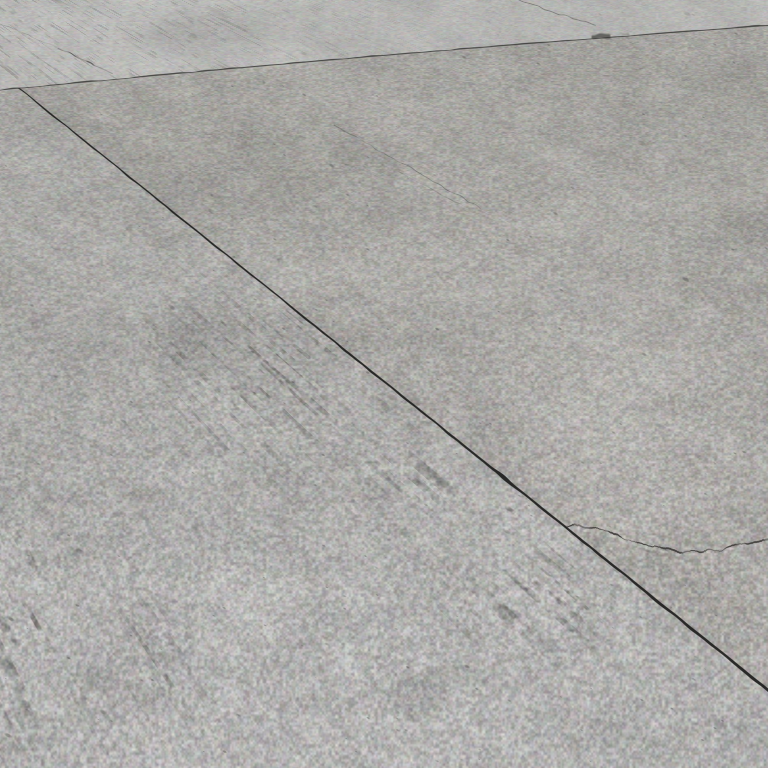
This texture is drawn by a Shadertoy shader. Its source:

```glsl
// Weathered concrete slabs in perspective, with dark joints, cracks and brushed streaks.

float hash(vec2 p) {
    vec3 q = fract(vec3(p.xyx) * 0.1031);
    q += dot(q, q.yzx + 33.33);
    return fract((q.x + q.y) * q.z);
}

float noise(vec2 p) {
    vec2 i = floor(p), f = fract(p);
    f = f * f * (3.0 - 2.0 * f);
    return mix(mix(hash(i), hash(i + vec2(1, 0)), f.x),
               mix(hash(i + vec2(0, 1)), hash(i + vec2(1, 1)), f.x), f.y);
}

float fbm(vec2 p) {
    float sum = 0.0, amp = 0.5;
    for (int i = 0; i < 5; i++) {
        sum += amp * noise(p);
        p = mat2(1.6, 1.2, -1.2, 1.6) * p + 7.3;
        amp *= 0.5;
    }
    return sum;
}

// Soft elliptical spot, 1 at its centre
float spot(vec2 p, vec2 centre, vec2 size) {
    vec2 q = (p - centre) / size;
    return exp(-dot(q, q));
}

float stroke(float dist, float halfWidth, float px) {
    return 1.0 - smoothstep(halfWidth - px, halfWidth + px, abs(dist));
}

float segment(vec2 p, vec2 a, vec2 b) {
    vec2 d = b - a;
    return length(p - a - d * clamp(dot(p - a, d) / dot(d, d), 0.0, 1.0));
}

// Scattered pits: at most one small ragged ellipse per cell
float pits(vec2 p, float cells, float share, float px) {
    vec2 g = p * cells, id = floor(g);
    vec2 d = fract(g) - 0.3 - 0.4 * vec2(hash(id + 3.1), hash(id + 8.7));
    d.y = d.y * 1.7 + d.x * 0.6;
    float radius = 0.05 + 0.12 * hash(id + 5.2);
    float edge = 0.04 + px * cells;
    return step(1.0 - share, hash(id)) * (1.0 - smoothstep(radius - edge, radius + edge, length(d)));
}

void mainImage(out vec4 fragColor, in vec2 fragCoord) {
    vec2 p = fragCoord / iResolution.xy;
    float px = 0.7 / iResolution.y;
    float wobble = noise(p * 60.0) - 0.5;

    // Ground plane: lanes run towards a vanishing point beyond the upper left
    float depth = 1.467 - p.y;
    vec2 ground = vec2((p.x + 0.7) / depth, 1.0 / depth);

    // Slab regions
    float backLine = p.y - 0.883 - 0.084 * p.x - 0.003 * sin(3.14 * p.x) - 0.001 * wobble;
    float laneLine = (p.y - 0.905 + 0.8035 * p.x + 0.0014 * wobble) * 0.78;
    float back = smoothstep(-px, px, backLine);
    float right = smoothstep(-px, px, laneLine) * (1.0 - back);

    // Base tone of each slab
    vec3 col = mix(vec3(0.66, 0.657, 0.645), vec3(0.697, 0.694, 0.69), smoothstep(0.8, 0.0, p.y));
    vec3 rightTone = mix(vec3(0.68, 0.673, 0.66), vec3(0.65, 0.645, 0.628), smoothstep(0.4, 0.9, p.y));
    col = mix(col, rightTone, right);
    col = mix(col, vec3(0.715, 0.714, 0.705), back);

    // Broad mottling and stains
    col += 0.08 * (fbm(vec2(p.x * 5.0 + p.y * 2.0, p.y * 9.0)) - 0.48);
    col += 0.09 * (fbm(p * vec2(22.0, 34.0) + 4.0) - 0.48);
    float stain = 0.04 * spot(p, vec2(0.33, 0.78), vec2(0.17, 0.06)) * right
        + 0.05 * spot(p, vec2(0.25, 0.57), vec2(0.045, 0.03))
        + 0.05 * spot(p, vec2(0.21, 0.685), vec2(0.03, 0.015))
        + 0.05 * spot(p, vec2(0.98, 0.71), vec2(0.05, 0.025))
        + 0.05 * spot(p, vec2(0.635, 0.44), vec2(0.04, 0.025))
        + 0.04 * spot(p, vec2(0.90, 0.25), vec2(0.09, 0.04))
        + 0.04 * spot(p, vec2(0.55, 0.10), vec2(0.05, 0.04))
        + 0.05 * spot(p, vec2(0.24, 0.96), vec2(0.08, 0.025))
        + 0.025 * exp(-abs(laneLine) * 35.0) * right;
    col -= stain;

    // Brushed streaks: fine, broken, strongest in worn patches
    float worn = spot(p, vec2(0.70, 0.22), vec2(0.10, 0.06))
        + 0.7 * spot(p, vec2(0.35, 0.51), vec2(0.14, 0.11))
        + 0.7 * spot(p, vec2(0.55, 0.37), vec2(0.07, 0.05))
        + spot(p, vec2(0.03, 0.16), vec2(0.06, 0.14))
        + 0.6 * spot(p, vec2(0.20, 0.10), vec2(0.06, 0.12));
    worn = worn * (1.0 - right) * (1.0 - back) + 0.4 * back * smoothstep(0.75, 0.0, p.x) + 0.07;
    float groove = smoothstep(0.5, 0.85, noise(ground * vec2(190.0, 14.0)));
    col -= 0.2 * worn * groove * smoothstep(0.25, 0.75, noise(p * 110.0));

    // Aggregate grain, finer with distance, with faint colour
    vec2 grainPos = vec2(p.x * 235.0, -log(depth) * 300.0);
    float grain = noise(grainPos) + 0.7 * noise(grainPos * 1.7 + 17.0) - 0.85;
    float strength = mix(0.15, 0.09, smoothstep(0.1, 1.0, p.y)) * (1.0 - 0.5 * back);
    col += strength * grain;
    vec3 tint = vec3(noise(grainPos + 31.0), noise(grainPos + 57.0), noise(grainPos + 83.0));
    col += 0.05 * (tint - 0.5);

    // Pits and chips
    float pit = 0.5 * pits(p, 34.0, 0.05, px) + 0.45 * pits(p + 0.37, 75.0, 0.06, px);
    col = mix(col, vec3(0.33, 0.33, 0.32), pit * (1.0 - 0.6 * back) * smoothstep(0.1, 0.7, noise(p * 150.0)));

    // Fine cracks, interrupted along their length
    vec2 bent = p + 0.003 * vec2(wobble, noise(p * 110.0 + 9.0) - 0.5);
    float broken = smoothstep(0.25, 0.6, noise(p * 85.0 + 2.0));
    float fine = 0.75 * stroke(segment(bent, vec2(0.075, 0.938), vec2(0.145, 0.904)), 0.0008, px)
        + 0.3 * stroke(segment(bent, vec2(0.0, 0.969), vec2(0.08, 0.936)), 0.0005, px)
        + 0.5 * stroke(segment(bent, vec2(0.664, 1.003), vec2(0.775, 0.967)), 0.0005, px)
        + 0.4 * stroke(segment(bent, vec2(0.436, 0.837), vec2(0.625, 0.729)), 0.0006, px)
        + 0.3 * stroke(segment(bent, vec2(0.52, 0.775), vec2(0.61, 0.728)), 0.0006, px);
    fine *= 0.35 + 0.65 * broken;
    fine += 0.7 * broken * stroke(segment(bent, vec2(0.772, 0.952), vec2(0.815, 0.954)), 0.003, 0.002);
    col = mix(col, vec3(0.25, 0.25, 0.24), min(fine, 1.0));

    // Branching crack that leaves the lane joint
    float t = (p.x - 0.736) / 0.264;
    float branchY = 0.316 - 0.034 * smoothstep(0.0, 0.62, t) + 0.015 * smoothstep(0.68, 1.0, t);
    float branch = p.y - branchY - 0.009 * (fbm(vec2(p.x * 80.0, 3.0)) - 0.48);
    float branchMask = smoothstep(-0.01, 0.01, t);
    float branchInk = stroke(branch, 0.0009 + 0.001 * wobble, px) * (0.5 + 0.4 * broken);
    col = mix(col, vec3(0.24, 0.23, 0.22), branchMask * branchInk);
    col += 0.04 * branchMask * stroke(branch + 0.004, 0.001, 0.002);

    // Slab joints
    float laneWidth = mix(0.0019, 0.0007, p.y) + 0.0014 * spot(p, vec2(0.655, 0.379), vec2(0.012)) + 0.0006 * wobble;
    col = mix(col, vec3(0.12, 0.12, 0.115), 0.93 * stroke(laneLine, laneWidth, px) * (1.0 - back));
    col = mix(col, vec3(0.22, 0.22, 0.21), 0.85 * stroke(backLine, 0.0007 + 0.0008 * wobble, px));

    fragColor = vec4(clamp(col, 0.0, 1.0), 1.0);
}
```
